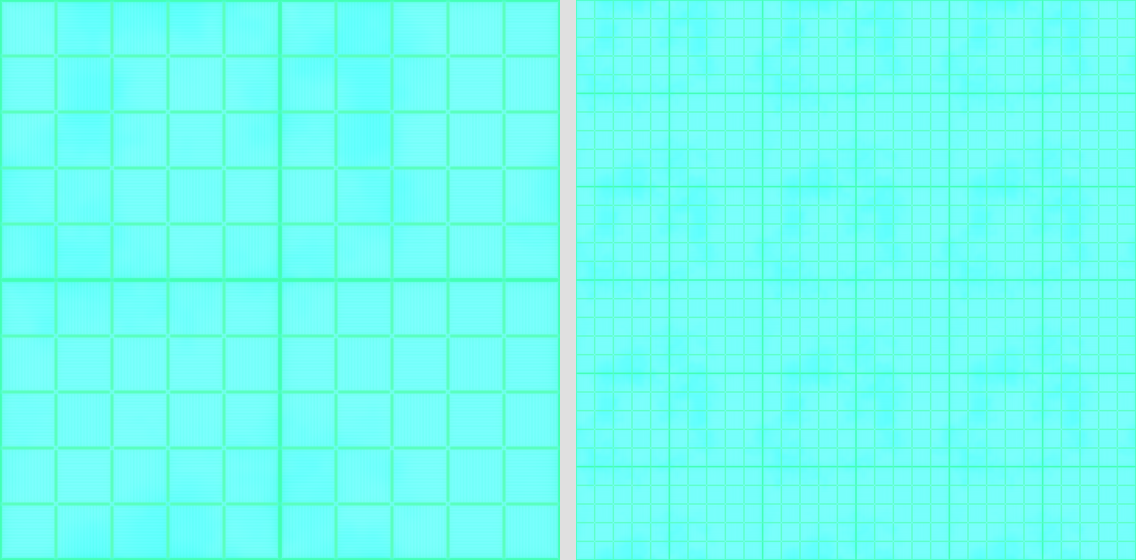
Left, the tile; right, the same tile 3 across and 3 down.
A three.js fragment shader for this pattern:

```glsl
varying vec2 vUv;

float hash(vec2 p) {
  p = fract(p * vec2(0.1031, 0.1137));
  p += dot(p, p.yx + 33.33);
  return fract((p.x + p.y) * p.x * 17.0);
}

// Value noise that wraps after a whole number of lattice steps
float wrapNoise(vec2 uv, vec2 period) {
  vec2 p = uv * period;
  vec2 i = floor(p);
  vec2 f = fract(p);
  f = f * f * (3.0 - 2.0 * f);
  vec2 a = mod(i, period);
  vec2 b = mod(i + 1.0, period);
  return mix(mix(hash(a), hash(vec2(b.x, a.y)), f.x),
             mix(hash(vec2(a.x, b.y)), hash(b), f.x), f.y);
}

float clouds(vec2 uv) {
  float sum = 0.0;
  float weight = 0.5;
  float period = 6.0;
  for (int i = 0; i < 4; i++) {
    sum += weight * wrapNoise(uv, vec2(period));
    period *= 2.0;
    weight *= 0.5;
  }
  return sum / 0.9375;
}

// Distance to the nearest whole number
vec2 gridDistance(vec2 p) {
  return abs(fract(p + 0.5) - 0.5);
}

void main() {
  vec2 grid = vUv * 10.0;
  vec2 cell = mod(floor(grid), 10.0);
  vec2 local = fract(grid);
  vec2 minorDist = gridDistance(grid);
  vec2 majorDist = gridDistance(vUv * 2.0) * 5.0;

  // Fine ribs turn a quarter in every other tile
  float upright = mod(cell.x + cell.y, 2.0);
  float across = mix(local.y, local.x, upright);
  float ribs = 0.5 + 0.5 * cos(across * 18.0 * 6.28318);
  float ribStrength = 0.5 + 0.5 * hash(vec2(floor(across * 18.0 + 0.5), cell.x + cell.y * 10.0));
  vec3 color = mix(vec3(0.482, 1.0, 0.992), vec3(0.445, 1.0, 0.975), ribs * ribStrength);

  // Uneven tint and tile-to-tile variation
  float wear = smoothstep(0.48, 0.85, clouds(vUv));
  color.r -= 0.09 * wear + 0.02 * (hash(cell + 7.0) - 0.5);
  color.b += 0.008 * wear;

  // Soft shade beside the seams, wider along the main axes
  float shade = exp(-min(minorDist.x, minorDist.y) * 22.0);
  float axisShade = exp(-min(majorDist.x, majorDist.y) * 9.0);
  color -= vec3(0.03, 0.0, 0.06) * shade + vec3(0.06, 0.0, 0.04) * axisShade;

  // Thin seams fade where they cross
  vec2 minorLine = 1.0 - smoothstep(0.012, 0.042, minorDist);
  vec2 majorLine = 1.0 - smoothstep(0.016, 0.052, majorDist);
  vec2 gap = 1.0 - smoothstep(0.02, 0.055, minorDist.yx);
  vec2 thin = minorLine * (1.0 - 0.7 * gap);
  float seam = max(thin.x, thin.y) * (1.0 - 0.65 * gap.x * gap.y);
  color = mix(color, vec3(0.35, 1.0, 0.75), seam);

  // Main axes stay continuous, slightly paler at thin crossings
  vec2 axis = majorLine * (1.0 - 0.3 * gap * (1.0 - majorLine.yx));
  color = mix(color, vec3(0.26, 1.0, 0.71), max(axis.x, axis.y));

  gl_FragColor = vec4(clamp(color, 0.0, 1.0), 1.0);
}
```
